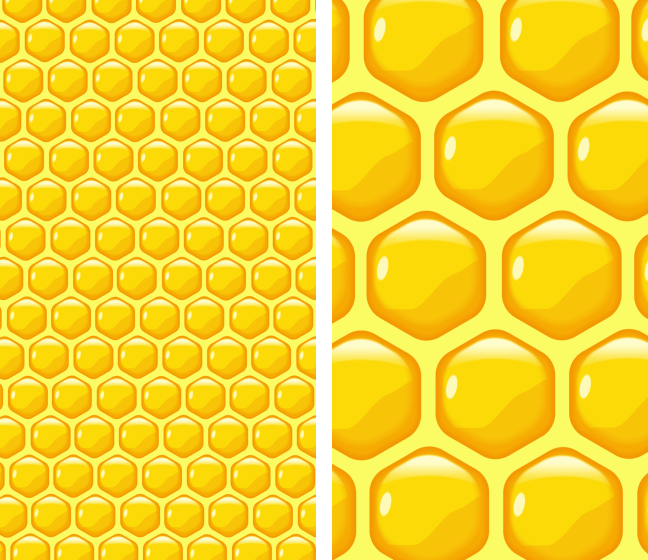
Left, the full canvas; right, a detail of the centre.
Write a WebGL 2 fragment shader that draws this pattern.

```glsl
#version 300 es
precision highp float;
// Honeycomb of glossy, rounded golden cells on pale yellow wax.

uniform vec2 u_resolution;
out vec4 fragColor;

// Layout, in units of the horizontal cell pitch
const float CELLS_ACROSS = 7.05;
const float ROW_PITCH = 0.883;
const float FIRST_ROW_Y = 0.10;
const float FIRST_ROW_X = 0.67;
const float ROW_DRIFT = 0.013;        // sideways slip per row
const float BOTTOM_SPACING = 0.988;   // column spacing in the lowest row
const float ROWS_TO_EVEN = 14.0;      // rows until the spacing reaches 1
const float JITTER = 0.022;

// Cell shape
const float CELL_APOTHEM = 0.445;
const float CELL_ROUNDING = 0.20;
const float BODY_APOTHEM = 0.392;
const float BODY_ROUNDING = 0.30;
const vec2 BODY_SHIFT = vec2(-0.004, 0.02);
const vec2 GLINT_POS = vec2(-0.325, 0.055);
const vec2 GLINT_SIZE = vec2(0.040, 0.088);
const float GLINT_TILT = 0.16;

// Colours
const vec3 WAX = vec3(0.985, 0.985, 0.39);
const vec3 RIM_DARK = vec3(0.95, 0.59, 0.01);
const vec3 RIM_LIGHT = vec3(0.965, 0.67, 0.01);
const vec3 AMBER = vec3(0.97, 0.76, 0.03);
const vec3 GOLD = vec3(0.985, 0.855, 0.03);
const vec3 SHINE = vec3(0.995, 0.99, 0.80);

vec2 hash22(vec2 p) {
    vec3 q = fract(p.xyx * vec3(0.1031, 0.1030, 0.0973));
    q += dot(q, q.yzx + 33.33);
    return fract((q.xx + q.yz) * q.zy);
}

// Signed distance to a pointy-top hexagon with rounded corners
float roundedHex(vec2 p, float apothem, float rounding) {
    const vec3 k = vec3(-0.8660254, 0.5, 0.5773503);
    float r = apothem - rounding;
    p = abs(p.yx);
    // Swapped axes put the flat sides left and right
    p -= 2.0 * min(dot(k.xy, p), 0.0) * k.xy;
    p -= vec2(clamp(p.x, -k.z * r, k.z * r), r);
    return length(p) * sign(p.y) - rounding;
}

// Coverage of the region where d is negative
float cover(float d, float aa) {
    return smoothstep(aa, -aa, d);
}

vec3 cellColor(vec2 q, float outer, float aa) {
    float body = roundedHex(q - BODY_SHIFT, BODY_APOTHEM, BODY_ROUNDING);

    // Rim, lighter towards the honey
    vec3 color = mix(RIM_DARK, RIM_LIGHT, smoothstep(0.0, 0.06, -outer));

    // Honey with an amber fringe, widest at the lower right
    float lowerRight = smoothstep(-0.25, 0.45, dot(q, vec2(0.5, -0.866)));
    float fringe = mix(0.03, 0.10, lowerRight);
    vec3 honey = mix(AMBER, GOLD, smoothstep(0.0, fringe, -body));

    // Wavy shade across the lower right
    float wave = -0.25 + 0.26 * smoothstep(-0.12, 0.22, q.x)
               + 0.11 * smoothstep(0.18, 0.42, q.x);
    vec3 shaded = mix(RIM_LIGHT, AMBER, smoothstep(-0.02, 0.07, -body));
    honey = mix(honey, shaded, 0.92 * cover(q.y - wave, aa));
    color = mix(color, honey, smoothstep(0.012, -0.016, body));

    // Cap of light under the upper edge, fading downwards
    float cap = max(body + 0.008, 0.265 - 0.5 * q.x * q.x - q.y);
    float fade = mix(0.22, 1.0, smoothstep(0.22, 0.38, q.y));
    color = mix(color, SHINE, fade * cover(cap, aa + 0.006));

    // Small oval glint on the left
    vec2 g = q - GLINT_POS;
    g.x -= GLINT_TILT * g.y;
    float glint = (length(g / GLINT_SIZE) - 1.0) * GLINT_SIZE.x;
    return mix(color, SHINE, 0.9 * cover(glint, aa));
}

void main() {
    float aa = CELLS_ACROSS / u_resolution.x;
    vec2 p = gl_FragCoord.xy * aa;
    aa *= 0.75;
    vec3 color = WAX;

    // Pointed cells reach into the neighbouring rows
    float nearestRow = round((p.y - FIRST_ROW_Y) / ROW_PITCH);
    for (int i = -1; i <= 1; i++) {
        float row = nearestRow + float(i);
        float spacing = mix(BOTTOM_SPACING, 1.0, clamp(row / ROWS_TO_EVEN, 0.0, 1.0));
        float startX = FIRST_ROW_X - ROW_DRIFT * row - 0.5 * mod(row, 2.0);
        float column = round((p.x - startX) / spacing);
        vec2 center = vec2(startX + column * spacing, FIRST_ROW_Y + row * ROW_PITCH);
        center += JITTER * (hash22(vec2(column, row) + 17.0) - 0.5);

        vec2 q = p - center;
        float outer = roundedHex(q, CELL_APOTHEM, CELL_ROUNDING);
        color = mix(color, cellColor(q, outer, aa), cover(outer, aa));
    }
    fragColor = vec4(color, 1.0);
}
```
